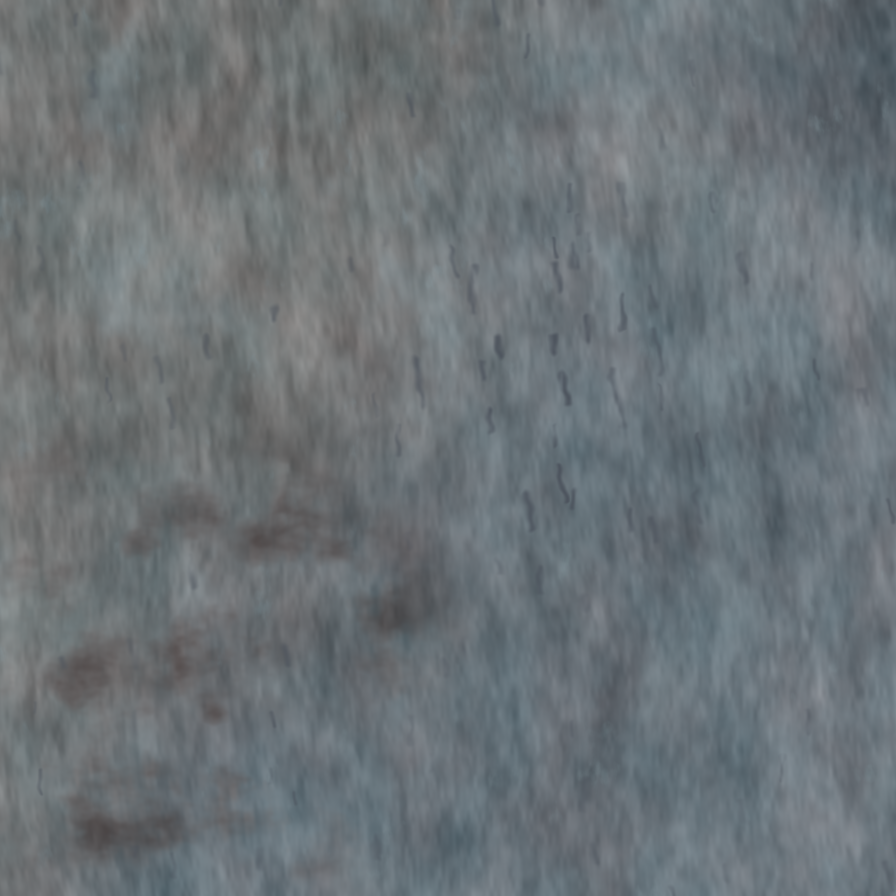
This texture is drawn by a WebGL 2 fragment shader. Its source:

```glsl
#version 300 es
precision highp float;
// Weathered blue-grey surface with fine upright grain, short scratches and brown stains.

uniform vec2 u_resolution;
out vec4 outColor;

const vec3 COOL_GREY = vec3(0.410, 0.451, 0.480);
const vec3 WARM_GREY = vec3(0.441, 0.452, 0.450);
const vec3 PALE_BLUE = vec3(0.49, 0.555, 0.58);
const vec3 STAIN_BROWN = vec3(0.350, 0.330, 0.330);
const vec3 STAIN_CORE = vec3(0.235, 0.195, 0.190);
const vec3 SCRATCH_INK = vec3(0.285, 0.310, 0.350);
const vec2 GRAIN_FREQ = vec2(135.0, 44.0);
const vec2 FIBRE_FREQ = vec2(70.0, 16.0);
const vec2 SCRATCH_CELL = vec2(0.026, 0.065);
const float GRAIN_LEAN = 0.07;
const float GRAIN_DEPTH = 0.105;
const float FIBRE_DEPTH = 0.066;
const float MOTTLE_DEPTH = 0.14;
const float CLOUD_DEPTH = 0.12;

float hash(vec2 p) {
  vec3 q = fract(p.xyx * vec3(0.1031, 0.1030, 0.0973));
  q += dot(q, q.yzx + 33.33);
  return fract((q.x + q.y) * q.z);
}

float noise(vec2 p) {
  vec2 i = floor(p), f = fract(p);
  f = f * f * (3.0 - 2.0 * f);
  return mix(mix(hash(i), hash(i + vec2(1, 0)), f.x),
             mix(hash(i + vec2(0, 1)), hash(i + 1.0), f.x), f.y);
}

float fbm(vec2 p) {
  float sum = 0.0, amp = 0.52;
  for (int i = 0; i < 5; i++) {
    sum += amp * noise(p);
    p = mat2(1.6, 1.2, -1.2, 1.6) * p + 17.3;
    amp *= 0.5;
  }
  return sum;
}

// Soft elliptical region: 1 at the centre, 0 at the rim
float region(vec2 p, vec2 centre, vec2 radius) {
  return 1.0 - smoothstep(0.35, 1.0, length((p - centre) / radius));
}

float segment(vec2 p, vec2 a, vec2 b) {
  vec2 pa = p - a, ba = b - a;
  return length(pa - ba * clamp(dot(pa, ba) / dot(ba, ba), 0.0, 1.0));
}

// Cellular scatter: at most one leaning stroke per cell
float scratches(vec2 p) {
  vec2 home = floor(p / SCRATCH_CELL);
  float ink = 0.0;
  for (int y = -1; y <= 1; y++)
  for (int x = -1; x <= 1; x++) {
    vec2 cell = home + vec2(x, y);
    vec2 jitter = vec2(hash(cell + 3.7), hash(cell + 41.2));
    vec2 mid = (cell + jitter) * SCRATCH_CELL;
    float focus = region(mid, vec2(0.60, 0.57), vec2(0.22, 0.26));
    float size = mix(0.006, 0.028, hash(cell + 71.9)) * (0.6 + 0.5 * focus);
    vec2 reach = size * vec2(mix(-0.25, 0.05, hash(cell + 13.1)), 1.0);
    float width = mix(0.004, 0.0075, hash(cell + 97.5));
    float stroke = 1.0 - smoothstep(0.0, width, segment(p, mid - reach, mid + reach));
    float strength = mix(0.2, 0.5, hash(cell + 59.3)) + 0.35 * focus;
    ink = max(ink, stroke * strength * step(hash(cell + 23.4), 0.14 + 0.42 * focus));
  }
  return ink;
}

void main() {
  vec2 p = gl_FragCoord.xy / min(u_resolution.x, u_resolution.y);

  // Layered sines bend the grain gently
  float bend = 0.006 * sin(5.0 * p.y + 4.0 * p.x) + 0.003 * sin(13.0 * p.y - 7.0 * p.x);
  vec2 g = vec2(p.x + GRAIN_LEAN * p.y + bend, p.y);

  // Broad drift from warm upper left to cool right
  float cloud = fbm(p * 3.1 + 5.0);
  float warmth = 0.52 + 0.75 * (p.y - 0.5) - 0.9 * (p.x - 0.45) + 0.9 * (cloud - 0.5);
  vec3 color = mix(COOL_GREY, WARM_GREY, smoothstep(0.0, 1.0, warmth));
  color -= 0.06 * region(p, vec2(1.02, 0.94), vec2(0.32, 0.24));

  // Clouds, mottling, fibres and fine grain
  float mottle = fbm(g * vec2(26.0, 17.0) + 30.0);
  float fibre = noise(g * FIBRE_FREQ + 8.0);
  float grain = 0.6 * noise(g * GRAIN_FREQ) + 0.4 * noise(g * GRAIN_FREQ * 1.8 + 50.0);
  float tone = CLOUD_DEPTH * (fbm(p * vec2(6.0, 4.5) + 61.0) - 0.5)
             + MOTTLE_DEPTH * (mottle - 0.5)
             + FIBRE_DEPTH * (fibre - 0.5) * (0.5 + cloud)
             + GRAIN_DEPTH * (grain - 0.5);
  color += tone;
  color += vec3(0.06, -0.008, -0.02) * (fbm(g * vec2(19.0, 13.0) + 90.0) - 0.5);

  // Pale worn patches with a few soft flecks
  float worn = smoothstep(0.58, 0.85, fbm(g * vec2(12.0, 9.0) + 120.0));
  float fleck = smoothstep(0.72, 0.92, fbm(g * vec2(38.0, 22.0) + 140.0));
  color = mix(color, PALE_BLUE + 0.7 * tone, 0.42 * worn + 0.45 * fleck);

  // Brown stains gathered at the lower left
  float area = region(p, vec2(0.20, 0.25), vec2(0.38, 0.34));
  float blot = fbm(p * vec2(8.5, 12.0) + 203.0) + 0.22 * (mottle - 0.5)
             + 0.08 * (fibre - 0.5) + 0.06 * (grain - 0.5);
  float stain = area * smoothstep(0.46, 0.63, blot);
  float core = area * smoothstep(0.58, 0.74, blot);
  color = mix(color, STAIN_BROWN + 0.8 * tone, 0.75 * stain);
  color = mix(color, STAIN_CORE + 0.5 * tone, 0.72 * core);

  // Dark strokes with ragged edges, broken up by the grain
  vec2 ragged = vec2(noise(p * 90.0), noise(p * 70.0 + 9.0)) - 0.5;
  float ink = scratches(p + 0.006 * ragged);
  color = mix(color, SCRATCH_INK, ink * smoothstep(0.1, 0.6, 1.0 - 0.6 * mottle - 0.4 * grain));

  outColor = vec4(clamp(color, 0.0, 1.0), 1.0);
}
```
